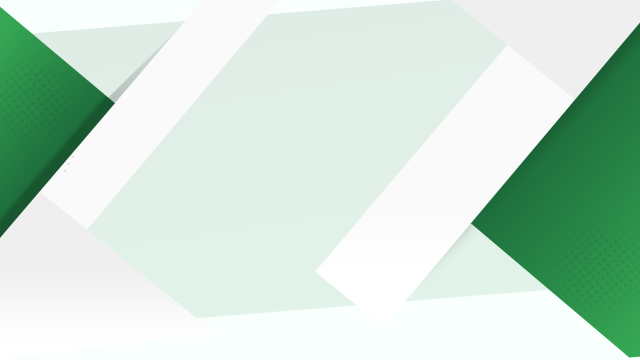
A Shadertoy shader for this background:

```glsl
#define PAPER vec3(0.973, 1.0, 0.992)
#define MINT_TOP vec3(0.876, 0.928, 0.902)
#define MINT_LOW vec3(0.886, 0.960, 0.914)
#define GREY vec3(0.937)
#define RIBBON vec3(0.980)
#define GREEN_DARK vec3(0.115, 0.430, 0.235)
#define GREEN_LIGHT vec3(0.210, 0.655, 0.330)
#define RISE 1.18
#define FALL -0.806
#define TILT 0.081
#define DOT_STEP 0.0185

// Signed distance to a sloped line, positive above it
float above(vec2 p, vec2 a, float slope) {
    return (p.y - a.y - slope * (p.x - a.x)) / sqrt(1.0 + slope * slope);
}

// Antialiased coverage of a signed distance, positive inside
float fill(float d) {
    float soft = 0.7 / iResolution.y;
    return smoothstep(-soft, soft, d);
}

// Halftone dots fading out around a centre
float halftone(vec2 p, vec2 centre, float radius) {
    vec2 q = mat2(0.77, -0.64, 0.64, 0.77) * p;
    vec2 cell = (fract(q / DOT_STEP) - 0.5) * DOT_STEP;
    float fade = 1.0 - smoothstep(0.4 * radius, radius, length(p - centre));
    return fill(0.0045 - length(cell)) * fade;
}

// Green panel shaded by the distance from its inner edge
vec3 panel(float depth, float reach, float dots) {
    vec3 green = mix(GREEN_DARK, GREEN_LIGHT, clamp(depth / reach, 0.0, 1.0));
    return green * (1.0 - 0.07 * dots);
}

void mainImage(out vec4 fragColor, in vec2 fragCoord) {
    vec2 p = fragCoord / iResolution.y;

    // Shared edges
    float leftRise = above(p, vec2(0.319, 0.713), 1.172);
    float leftFall = above(p, vec2(0.116, 0.463), FALL);
    float leftTop = above(p, vec2(0.0, 0.9815), -0.84);
    float rightRise = above(p, vec2(1.308, 0.3796), 1.187);
    float rightFall = above(p, vec2(1.410, 0.875), FALL);

    // Tilted mint band
    vec3 col = PAPER;
    float band = min(-above(p, vec2(0.0926, 0.9074), TILT),
                     above(p, vec2(0.546, 0.116), TILT));
    float lowness = clamp(1.0 - p.y + 0.15 * (p.x - 0.9), 0.0, 1.0);
    col = mix(col, mix(MINT_TOP, MINT_LOW, lowness), fill(band));

    // Shadows the ribbons cast on the band
    float wedge = min(leftRise, -above(p, vec2(0.301, 0.729), 0.99));
    col *= 1.0 - fill(wedge) * mix(0.19, 0.05, smoothstep(0.70, 0.92, p.y));
    float castRight = exp(-max(-rightRise, 0.0) / 0.012) * smoothstep(0.18, 0.38, p.y);
    col *= 1.0 - 0.13 * castRight * fill(-rightRise) * fill(band);

    // Grey corners, the lower one fading to white
    vec3 lowerGrey = mix(vec3(1.0), GREY, smoothstep(0.03, 0.28, p.y));
    float lowerFade = smoothstep(-0.01, 0.01, above(p, vec2(0.602, 0.074), 0.12));
    col = mix(col, mix(PAPER, lowerGrey, lowerFade), fill(-leftFall));
    col = mix(col, GREY, fill(min(rightFall, rightRise)));

    // Left ribbon with three small specks
    float ribbon = min(-leftRise, above(p, vec2(0.243, 0.3634), 1.19));
    col = mix(col, RIBBON, fill(min(ribbon, leftFall)));
    for (int i = 0; i < 3; i++) {
        vec2 speck = vec2(0.1806, 0.5255) + float(i) * vec2(0.0104, 0.0197);
        col = mix(col, vec3(0.86), fill(0.003 - length(p - speck)));
    }

    // Right ribbon, brighter towards its foot
    ribbon = min(rightRise, -above(p, vec2(0.875, 0.2454), RISE));
    ribbon = min(ribbon, min(-rightFall, above(p, vec2(0.875, 0.2454), FALL)));
    col = mix(col, mix(vec3(1.0), RIBBON, smoothstep(0.22, 0.45, p.y)), fill(ribbon));

    // Left green panel with a dark strip along its edge
    vec3 green = panel(leftRise - 0.03, 0.34, halftone(p, vec2(0.09, 0.72), 0.15));
    green *= 1.0 - 0.22 * (1.0 - smoothstep(0.022, 0.042, leftRise));
    col = mix(col, green, fill(min(leftRise, -leftTop)));

    // Right green panel with a soft shade along its edge
    green = panel(-rightRise, 0.57, halftone(p, vec2(1.667, 0.25), 0.17));
    green *= 1.0 - 0.14 * (1.0 - smoothstep(0.0, 0.05, -rightRise)) * smoothstep(0.35, 0.75, p.y);
    float rightShape = min(-rightRise, above(p, vec2(1.308, 0.3796), -0.847));
    rightShape = min(rightShape, above(p, vec2(1.748, 0.007), TILT));
    col = mix(col, green, fill(rightShape));

    fragColor = vec4(col, 1.0);
}
```
